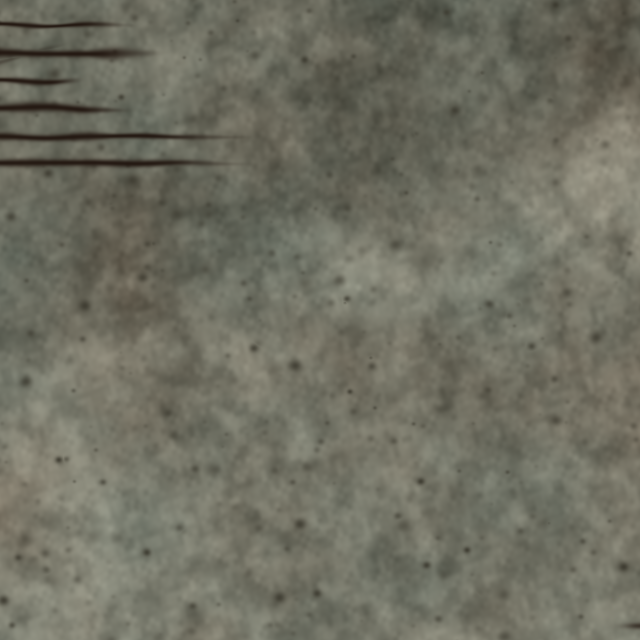
Write a Shadertoy shader that draws this texture.

```glsl
const vec3 STONE = vec3(0.453, 0.452, 0.399);
const vec3 WARM_SHIFT = vec3(0.014, -0.003, -0.007);
const vec3 SCRATCH = vec3(0.13, 0.085, 0.06);
const vec3 SPECK = vec3(0.21, 0.20, 0.16);

float hash(vec2 p) {
    vec3 q = fract(vec3(p.xyx) * 0.1031);
    q += dot(q, q.yzx + 33.33);
    return fract((q.x + q.y) * q.z);
}

float noise(vec2 p) {
    vec2 cell = floor(p), f = fract(p);
    f = f * f * (3.0 - 2.0 * f);
    float low = mix(hash(cell), hash(cell + vec2(1, 0)), f.x);
    float high = mix(hash(cell + vec2(0, 1)), hash(cell + vec2(1, 1)), f.x);
    return mix(low, high, f.y);
}

// Layered noise centred on zero
float fbm(vec2 p, int octaves, float gain) {
    float sum = 0.0, total = 0.0, amplitude = 1.0;
    for (int i = 0; i < octaves; i++) {
        sum += amplitude * (noise(p) - 0.5);
        total += amplitude;
        amplitude *= gain;
        p = mat2(1.6, 1.2, -1.2, 1.6) * p + 17.3;
    }
    return sum / total;
}

float blob(vec2 p, vec2 center, vec2 size) {
    vec2 d = (p - center) / size;
    return exp(-dot(d, d));
}

// Broad stains: a dark diagonal band over paler ground
float stains(vec2 p) {
    vec2 q = p + 0.12 * vec2(fbm(p * 5.0, 4, 0.5), fbm(p * 5.0 + 40.0, 4, 0.5));
    float edge = q.y - 0.43 - 0.42 * q.x;
    float band = smoothstep(-0.03, 0.05, edge) * (1.0 - smoothstep(0.1, 0.32, edge));
    float tone = 0.022 - 0.085 * band;
    tone -= 0.035 * smoothstep(0.1, 0.3, edge);
    tone -= 0.04 * blob(q, vec2(0.56, 0.94), vec2(0.13, 0.12));
    tone -= 0.05 * blob(q, vec2(0.98, 0.97), vec2(0.14, 0.07));
    tone -= 0.065 * blob(q, vec2(0.83, 0.38), vec2(0.2, 0.16));
    tone -= 0.065 * blob(q, vec2(0.6, 0.1), vec2(0.17, 0.1));
    tone -= 0.03 * blob(q, vec2(0.3, 0.38), vec2(0.13, 0.1));
    tone += 0.06 * blob(q, vec2(0.97, 0.68), vec2(0.16, 0.07));
    tone += 0.025 * blob(q, vec2(0.08, 0.15), vec2(0.25, 0.25));
    return tone;
}

// Soft round specks of varied size and strength
float specks(vec2 p, float density, float chance) {
    vec2 g = p * density, cell = floor(g);
    float mask = 0.0;
    for (int y = -1; y <= 1; y++)
    for (int x = -1; x <= 1; x++) {
        vec2 id = cell + vec2(x, y);
        vec2 center = id + vec2(hash(id + 3.1), hash(id + 8.7));
        float radius = mix(0.1, 0.24, hash(id + 21.4));
        float strength = step(hash(id + 55.2), chance) * mix(0.2, 0.85, pow(hash(id + 70.9), 2.0));
        mask = max(mask, strength * blob(g, center, vec2(radius, radius * 0.9)));
    }
    return mask;
}

// Horizontal scratch with wavering thickness and a faded tip
float scratch(vec2 p, float height, float reach, float thickness, float seed) {
    float wobble = 0.006 * (noise(vec2(p.x * 14.0, seed)) - 0.5);
    float width = thickness * mix(0.6, 1.3, noise(vec2(p.x * 22.0, seed + 5.0)));
    float fade = 1.0 - smoothstep(reach * 0.55, reach, p.x);
    float d = (p.y - height - wobble) / (width * mix(0.55, 1.0, fade));
    return exp(-d * d) * fade;
}

float scratches(vec2 p) {
    float reach[6] = float[](0.41, 0.41, 0.22, 0.14, 0.27, 0.22);
    float thickness[6] = float[](0.0055, 0.006, 0.008, 0.006, 0.008, 0.0045);
    float mask = 0.0;
    for (int i = 0; i < 6; i++) {
        float height = 0.743 + 0.0435 * float(i);
        mask = max(mask, scratch(p, height, reach[i], thickness[i], float(i) * 9.0 + 2.0));
    }
    float stub = scratch(vec2(p.x, p.y - 0.25 * p.x), 0.905, 0.11, 0.005, 77.0);
    float corner = blob(p, vec2(1.0, 0.022), vec2(0.025, 0.005));
    return max(mask, max(0.35 * stub, 0.7 * corner));
}

void mainImage(out vec4 fragColor, in vec2 fragCoord) {
    vec2 p = fragCoord / iResolution.xy;

    // Cloudy mottling and fine blurred grain
    float clouds = fbm(p * 7.0 + 4.0, 4, 0.6);
    float grain = fbm(p * vec2(30.0, 27.0), 3, 0.75);
    float tone = stains(p) + 0.15 * clouds + 0.24 * grain;

    // Drift between greenish and brownish grey
    float warmth = fbm(p * 5.0 + 90.0, 4, 0.6) * 4.0;
    vec3 color = STONE + tone * vec3(1.0, 0.99, 0.93) + WARM_SHIFT * warmth;

    // Dark marks
    float dots = max(specks(p, 22.0, 0.22), 0.6 * specks(p + 7.0, 34.0, 0.2));
    color = mix(color, SPECK, dots);
    color = mix(color, SCRATCH, 0.95 * scratches(p));
    fragColor = vec4(color, 1.0);
}
```
